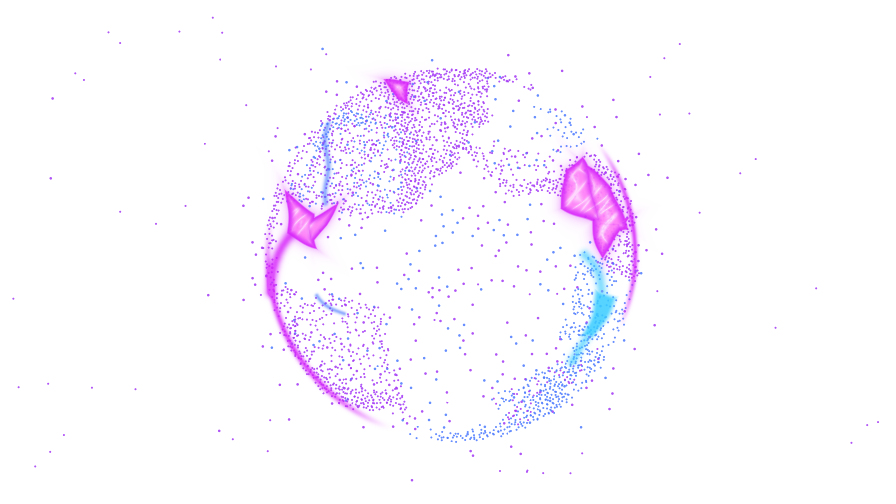
A WebGL 1 fragment shader for this background:

```glsl
precision highp float;
uniform vec2 u_resolution;

const vec2 CENTRE = vec2(.007, -.005);
const float RADIUS = .37;
const float FINE_CELL = .022;
const float SPARSE_CELL = .055;
const float FINE_DOT = .0053;
const float SPARSE_DOT = .0068;
const vec3 VIOLET = vec3(.64, .22, .96);
const vec3 BLUE = vec3(.3, .48, 1.);
const vec3 CYAN = vec3(.22, .8, 1.);
const vec3 MAGENTA = vec3(.84, .14, .98);
const vec3 PINK = vec3(1., .5, .97);

float hash(vec2 p) {
  return fract(sin(dot(p, vec2(127.1, 311.7))) * 43758.5);
}

// Signed distance to a line, positive on its left
float side(vec2 p, vec2 a, vec2 b) {
  vec2 e = normalize(b - a);
  return dot(p - a, vec2(-e.y, e.x));
}

// Convex clockwise quad, negative inside
float quad(vec2 p, vec4 m, vec4 n) {
  return max(max(side(p, m.xy, m.zw), side(p, m.zw, n.xy)),
             max(side(p, n.xy, n.zw), side(p, n.zw, m.xy)));
}

// Soft stroke along a quadratic curve
float vein(vec2 p, vec4 ab, vec2 c, float width) {
  float near = 9.;
  vec2 start = ab.xy;
  for (int i = 1; i <= 8; i++) {
    float t = float(i) / 8.;
    vec2 end = mix(mix(ab.xy, ab.zw, t), mix(ab.zw, c, t), t);
    vec2 e = end - start, v = p - start;
    near = min(near, length(v - e * clamp(dot(v, e) / dot(e, e), 0., 1.)));
    start = end;
  }
  return exp(-near * near / (width * width));
}

// Membrane: even fill with a denser border
float sheet(vec2 p, vec4 m, vec4 n, float fill) {
  float d = quad(p, m, n);
  return (1. - smoothstep(-.02, .03, d)) * fill * (1. + exp(-abs(d) * 25.));
}

// Arc of the outer rim around a direction
float rim(vec2 p, float angle, float spread, float width) {
  float r = (length(p) - .985) / width;
  float along = dot(normalize(p + .0001), vec2(cos(angle), sin(angle)));
  return exp(-r * r) * smoothstep(cos(spread), 1., along);
}

vec2 warp(vec2 p) {
  return p + .018 * sin(p.yx * 9. + vec2(1., 2.5)) + .008 * sin(p.yx * 23.);
}

// Dot density: x is violet, y is blue
vec2 density(vec2 q) {
  vec2 p = warp(q);
  float left = sheet(p, vec4(-.9, .32, -.6, .76), vec4(-.2, .72, -.27, .2), .27);
  float low = sheet(p, vec4(.24, -.8, .66, -.52), vec4(.82, -.52, .28, -.96), .24);
  float v = left * .7 + low * .4;
  v += sheet(p, vec4(-.36, .95, .2, 1.), vec4(.19, .7, -.24, .28), .5);
  v += sheet(p, vec4(-.95, .3, -.4, .92), vec4(-.25, .75, -.6, .3), .16);
  v += sheet(p, vec4(-.97, -.15, -.4, -.3), vec4(-.25, -.8, -.6, -.84), .24);
  v += sheet(p, vec4(.43, .38, .66, .54), vec4(.64, .34, .54, .35), .5);
  v += sheet(p, vec4(.72, .54, .97, .3), vec4(1., -.16, .84, -.1), .5);
  v += sheet(p, vec4(.08, .58, .5, .55), vec4(.5, .38, .33, .35), .16);
  v += vein(p, vec4(-.24, .85, -.16, .5), vec2(-.23, .3), .035);
  v += vein(p, vec4(-.3, .88, 0., .9), vec2(.18, .71), .03);
  v += .7 * vein(p, vec4(-.58, .23, -.28, .14), vec2(-.2, .38), .025);
  v += vein(p, vec4(-.88, -.4, -.68, -.85), vec2(-.28, -.8), .045);
  v += .6 * vein(p, vec4(.08, .58, .27, .2), vec2(.56, .42), .025);
  v += .7 * rim(q, 2.6, 1.2, .03) + rim(q, 1.7, .7, .02);
  float b = left * .45 + low;
  b += sheet(p, vec4(.47, .78, .62, .78), vec4(.8, .6, .55, .58), .18);
  b += sheet(p, vec4(.7, .02, .86, -.05), vec4(.86, -.42, .58, -.42), .3);
  b += vein(p, vec4(-.7, .6, -.62, .78), vec2(-.46, .7), .03);
  b += vein(p, vec4(.76, -.42, .62, -.65), vec2(.5, -.78), .05);
  b += rim(q, -1.3, .55, .035) + .5 * rim(q, -.65, .7, .03);
  return vec2(v, b) * (1. - smoothstep(.99, 1.02, length(q)));
}

// Thin scatter over the globe and a fading halo
vec2 scatter(vec2 q) {
  float r = length(q);
  float halo = .55 * exp(-max(r - 1., 0.) * 14.) * (.25 + .75 * q.x * q.x);
  return r < 1. ? vec2(.18, .15) : halo * vec2(.8, .2);
}

// One jittered grid of round dots
void dots(inout vec3 colour, vec2 q, float cell, float size, float turn, bool sparse, float px) {
  mat2 m = mat2(cos(turn), sin(turn), -sin(turn), cos(turn));
  vec2 id = floor(m * q / cell);
  vec2 seed = id + turn * 17.;
  vec2 jitter = vec2(hash(seed), hash(seed + 41.3)) - .5;
  vec2 spot = ((id + .5 + jitter * .55) * cell) * m;
  vec2 amount = sparse ? scatter(spot) : density(spot);
  float total = amount.x + amount.y;
  float keep = step(hash(seed + 9.7), min(total, .95));
  float blueness = step(hash(seed + 73.1), amount.y / max(total, .001));
  float disc = 1. - smoothstep(size - px * .6, size + px * .6, length(q - spot));
  colour = mix(colour, mix(VIOLET, BLUE, blueness), disc * keep * .85);
}

// Glowing fold: dark border, pale body, white threads
void fold(inout vec3 colour, vec2 q, float d, float px) {
  float wave = sin(q.x * 34. + 4. * sin(q.y * 13.)) * sin(q.y * 25. - q.x * 31.);
  float threads = pow(1. - abs(wave), 3.) * smoothstep(.01, .05, -d);
  vec3 body = mix(MAGENTA, PINK, smoothstep(0., .045, -d));
  body = mix(body, vec3(1.), max(threads * .75, .8 * smoothstep(.045, .1, -d)));
  colour = mix(colour, MAGENTA, .3 * exp(-max(d, 0.) * 45.));
  colour = mix(colour, body, .9 * (1. - smoothstep(-px, px, d)));
}

void main() {
  vec2 q = ((gl_FragCoord.xy - .5 * u_resolution) / u_resolution.y - CENTRE) / RADIUS;
  float px = 1. / (u_resolution.y * RADIUS);
  vec2 p = warp(q);
  vec3 colour = vec3(1.);
  dots(colour, q, SPARSE_CELL, SPARSE_DOT, .7, true, px);
  dots(colour, q, FINE_CELL, FINE_DOT, .35, false, px);
  dots(colour, q, FINE_CELL * 1.3, FINE_DOT, 1.1, false, px);
  // Blue veins and cyan fold
  float thread = vein(p, vec4(-.65, .7, -.7, .5), vec2(-.68, .28), .015);
  thread += vein(p, vec4(-.73, -.2, -.69, -.3), vec2(-.6, -.33), .011);
  colour = mix(colour, BLUE, min(thread, 1.) * .6);
  float flow = vein(p, vec4(.73, 0., .9, -.24), vec2(.66, -.55), .028);
  float cyan = quad(p, vec4(.77, -.2, .87, -.24), vec4(.76, -.45, .7, -.43));
  colour = mix(colour, CYAN, max(flow * .6, .85 * (1. - smoothstep(-.02, .02, cyan))));
  // Magenta rims and left tail
  float edge = rim(q, 3.65, .75, .017) + rim(q, .12, .55, .014);
  edge += vein(q, vec4(-.82, .14, -.96, .04), vec2(-.97, -.2), .028);
  colour = mix(colour, MAGENTA, min(edge, 1.) * .8);
  // Bright folds: left, right, top
  float d = quad(p, vec4(-.9, .35, -.74, .24), vec4(-.7, .05, -.86, .12));
  d = min(d, quad(p, vec4(-.8, .2, -.56, .28), vec4(-.66, .16, -.71, .05)));
  d = min(d, quad(p, vec4(.59, .48, .69, .53), vec4(.82, .14, .58, .27)));
  d = min(d, quad(p, vec4(.68, .5, .84, .36), vec4(.96, .12, .78, .12)));
  d = min(d, quad(p, vec4(.75, .2, .95, .18), vec4(.88, .04, .82, -.03)));
  d = min(d, quad(p, vec4(-.36, .92, -.22, .94), vec4(-.22, .82, -.27, .83)));
  fold(colour, q, d, px);
  gl_FragColor = vec4(colour, 1.);
}
```
